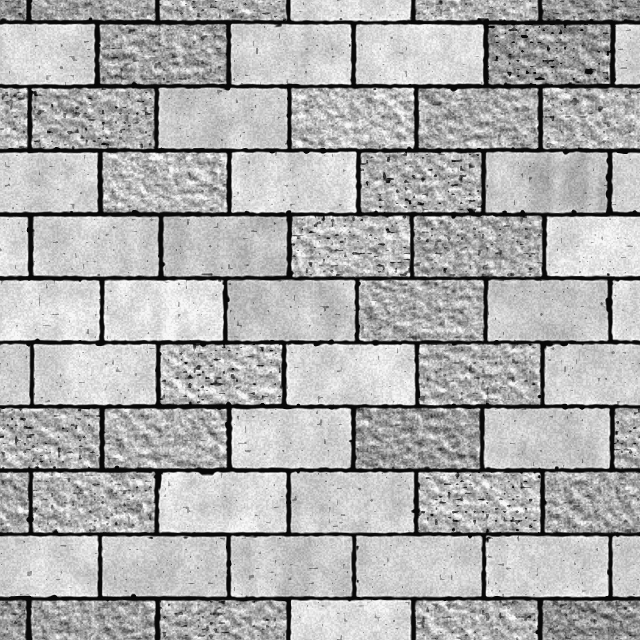
A Shadertoy shader for this texture:

```glsl
const vec2 GRID = vec2(5.0, 10.0);
const vec3 JOINT = vec3(0.03);

float hash(vec2 p) {
    vec3 q = fract(p.xyx * vec3(0.1031, 0.1030, 0.0973));
    q += dot(q, q.yzx + 33.33);
    return fract((q.x + q.y) * q.z);
}

float noise(vec2 p) {
    vec2 i = floor(p), f = fract(p);
    f = f * f * (3.0 - 2.0 * f);
    return mix(mix(hash(i), hash(i + vec2(1, 0)), f.x),
               mix(hash(i + vec2(0, 1)), hash(i + vec2(1, 1)), f.x), f.y);
}

float fbm(vec2 p) {
    float sum = 0.0, amp = 0.5;
    for (int i = 0; i < 4; i++) {
        sum += amp * noise(p);
        p = p * 2.03 + 17.0;
        amp *= 0.5;
    }
    return sum;
}

// Position of the vertical joint left of a column, slightly uneven
float jointX(float column, float row) {
    return column + 0.045 * (hash(mod(vec2(column, row), GRID) + 71.0) - 0.5);
}

// Coarse split face: relief lit from above plus open pores
float roughFace(vec2 p, float pores) {
    float relief = fbm(p * vec2(75, 95)) - fbm(p * vec2(75, 95) + vec2(0.25, 0.5));
    float grain = noise(p * 410.0) - 0.5;
    float pit = smoothstep(0.76, 0.9, noise(p * vec2(150, 210) + 40.0));
    return 0.75 * relief + 0.28 * grain - mix(0.15, 0.55, pores) * pit;
}

// Flat cast face: fine grain, soft clouds and vertical stains
float smoothFace(vec2 p, float stain) {
    float grain = noise(p * 430.0) - 0.5;
    float cloud = fbm(p * 28.0) - 0.47;
    float streak = noise(p * vec2(55, 9)) - 0.5;
    float pinhole = smoothstep(0.9, 0.97, noise(p * 170.0 + 9.0));
    return 0.17 * grain + 0.22 * cloud + 0.14 * stain * streak - 0.3 * pinhole;
}

void mainImage(out vec4 fragColor, in vec2 fragCoord) {
    vec2 uv = fragCoord / iResolution.xy;

    // Running bond: find the brick and its two side joints
    vec2 q = uv * GRID - vec2(0.0, 0.65);
    float row = floor(q.y);
    q.x -= mix(0.78, 0.24, mod(row, 2.0));
    float nearest = floor(q.x + 0.5);
    float column = q.x < jointX(nearest, row) ? nearest - 1.0 : nearest;
    float left = jointX(column, row), right = jointX(column + 1.0, row);
    vec2 id = mod(vec2(column, row), GRID);

    // Brick-local place in canvas units, with its own patch of noise
    vec2 local = (q - vec2(column, row)) / GRID;
    vec2 p = local + id * vec2(0.731, 0.417) + 1.0;

    // Rounded brick outline with worn edges
    vec2 halfSize = 0.5 * vec2(right - left, 1.0) / GRID;
    vec2 fromCenter = (q - vec2(0.5 * (left + right), row + 0.5)) / GRID;
    float gap = 0.0023 + 0.001 * hash(id + 5.0);
    vec2 d = abs(fromCenter) - halfSize + vec2(gap + 0.0005, gap) + 0.003;
    float dist = length(max(d, 0.0)) + min(max(d.x, d.y), 0.0) - 0.003;
    dist += 0.0022 * (noise(p * 130.0) - 0.5);
    dist += 0.004 * smoothstep(0.8, 1.0, noise(p * 75.0 + 30.0));

    // Each brick has its own face, tone and amount of wear
    float kind = hash(id + 13.0), shade = hash(id + 29.0), wear = hash(id + 47.0);
    float tone;
    if (kind < 0.48) {
        tone = mix(0.57, 0.76, shade) + roughFace(p, wear * wear);
    } else {
        tone = mix(0.73, 0.87, sqrt(shade)) + smoothFace(p, wear);
    }

    // Pale rim and dirt beside the joints
    tone += 0.06 * smoothstep(-0.005, -0.002, dist);
    tone -= 0.2 * smoothstep(-0.0022, 0.0, dist);

    float blur = 0.0007 + 0.5 / iResolution.y;
    float face = 1.0 - smoothstep(-blur, blur, dist);
    vec3 color = mix(JOINT, vec3(clamp(tone, 0.04, 0.97)), face);
    fragColor = vec4(color, 1.0);
}
```
